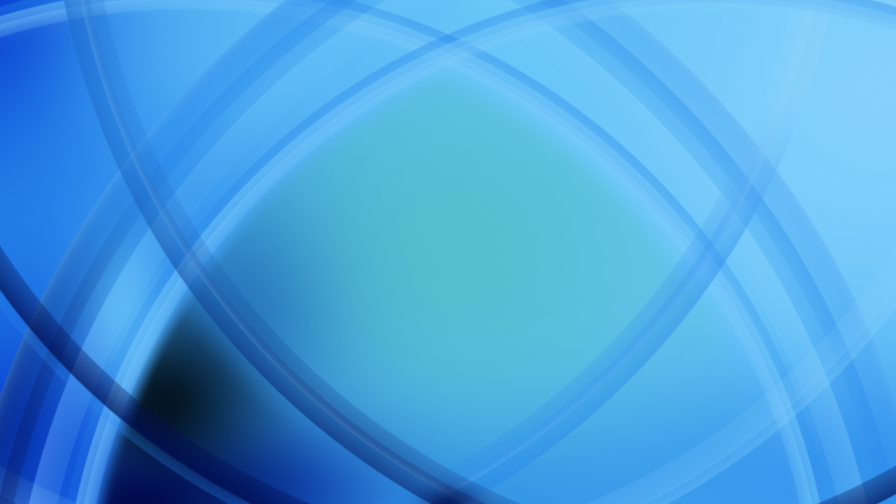
A Shadertoy shader for this background:

```glsl
// Abstract blue background: soft colour glows crossed by translucent curved ribbons.

const float ASPECT = 16.0 / 9.0;
const float EDGE = 0.0025;             // softness of ribbon edges
const float GRAIN = 0.006;             // dither against banding

// Circles carrying the ribbons: centre.xy, radius
const vec3 INNER_ARCH = vec3(1.408, -0.263, 1.273);
const vec3 OUTER_ARCH = vec3(1.625, -0.359, 1.723);
const vec3 VALLEY     = vec3(1.567,  1.284, 1.468);
const vec3 LOW_SWEEP  = vec3(1.119,  1.232, 1.400);

const vec3 SKY   = vec3(0.40, 0.77, 0.97);
const vec3 PALE  = vec3(0.56, 0.83, 0.99);
const vec3 TEAL  = vec3(0.32, 0.75, 0.80);
const vec3 AZURE = vec3(0.15, 0.53, 0.92);
const vec3 ROYAL = vec3(0.03, 0.25, 0.82);
const vec3 NAVY  = vec3(0.00, 0.04, 0.30);
const vec3 ABYSS = vec3(0.01, 0.08, 0.13);

float hash(vec2 p) {
    return fract(sin(dot(p, vec2(12.9898, 78.233))) * 43758.5453);
}

// Elliptical falloff around a centre
float glow(vec2 p, vec2 centre, vec2 size) {
    vec2 q = (p - centre) / size;
    return exp(-dot(q, q));
}

// Depth inside a circle, positive towards its centre
float depth(vec2 p, vec3 circle) {
    return circle.z - length(p - circle.xy);
}

// Translucent band: crisp at both sides, densest at depth 0
float ribbon(float d, float width) {
    float body = smoothstep(-EDGE, EDGE, d) * smoothstep(width + EDGE, width - EDGE, d);
    return body * mix(1.0, 0.45, clamp(d / width, 0.0, 1.0));
}

// Sheen starting at depth 0 and fading inwards
float sheen(float d, float width) {
    return smoothstep(-EDGE, EDGE, d) * exp(-max(d, 0.0) / width);
}

vec3 background(vec2 p) {
    vec3 col = mix(AZURE, SKY, smoothstep(0.05, 1.15, p.x + 0.25 * (p.y - 0.5)));
    col = mix(col, PALE, 0.75 * glow(p, vec2(1.75, 0.82), vec2(0.45, 0.40)));
    col = mix(col, SKY, 0.55 * glow(p, vec2(0.50, 0.90), vec2(0.30, 0.20)));
    col = mix(col, ROYAL, glow(p, vec2(-0.05, 1.02), vec2(0.20, 0.30)));
    col = mix(col, AZURE, 0.75 * glow(p, vec2(1.70, 0.05), vec2(0.55, 0.22)));
    col = mix(col, AZURE, 0.80 * glow(p, vec2(0.95, 0.00), vec2(0.50, 0.20)));
    col = mix(col, ROYAL, 0.95 * glow(p, vec2(0.02, 0.12), vec2(0.24, 0.28)));
    col = mix(col, SKY, 0.75 * glow(p, vec2(0.25, 0.37), vec2(0.09, 0.18)));

    // Teal heart and dark corner, both held inside the inner arches
    float left = smoothstep(-EDGE, 0.04, depth(p, INNER_ARCH) - 0.02);
    vec2 mirrored = vec2(ASPECT - p.x, p.y);
    float right = smoothstep(-EDGE, 0.06, depth(mirrored, INNER_ARCH) - 0.02);
    float heart = glow(p, vec2(0.88, 0.50), vec2(0.46, 0.38));
    col = mix(col, TEAL, 0.95 * heart * left * right);
    col = mix(col, AZURE * 0.75, 0.75 * left * glow(p, vec2(0.46, 0.36), vec2(0.20, 0.24)));
    col = mix(col, ROYAL * 0.8, 0.85 * left * glow(p, vec2(0.52, 0.02), vec2(0.24, 0.14)));
    float corner = 1.0 - smoothstep(-0.06, 0.04, depth(p, VALLEY));
    col = mix(col, ABYSS, left * corner * glow(p, vec2(0.32, 0.20), vec2(0.19, 0.18)));
    col = mix(col, NAVY, left * corner * glow(p, vec2(0.27, 0.00), vec2(0.22, 0.11)));
    return col;
}

// All ribbons of one side; shade is 1 on the dark left, 0 on the light right
vec3 addRibbons(vec3 col, vec2 p, float shade) {
    float low = 1.0 - smoothstep(0.10, 0.75, p.y);
    float inner = depth(p, INNER_ARCH);
    float outer = depth(p, OUTER_ARCH);
    float valley = depth(p, VALLEY);
    float sweep = depth(p, LOW_SWEEP);

    // Outer arch: deep band with a lighter follower
    vec3 deep = mix(AZURE, mix(AZURE, NAVY, low * 0.9), shade);
    col = mix(col, deep, mix(0.30, 0.60, shade) * ribbon(outer, 0.085));
    col = mix(col, deep, 0.35 * ribbon(outer - 0.055, 0.060));
    col = mix(col, PALE, 0.28 * sheen(outer, 0.012));
    col = mix(col, PALE, 0.30 * ribbon(outer - 0.115, 0.055) * (0.4 + 0.6 * low));

    // Inner arch: bright band with a blue lining
    col = mix(col, AZURE, 0.40 * ribbon(inner + 0.030, 0.045) * (1.0 - 0.6 * low));
    col = mix(col, mix(SKY, PALE, 0.5), 0.50 * ribbon(inner + 0.012, 0.040));
    col = mix(col, PALE, 0.30 * sheen(inner - 0.004, 0.018));

    // Valley: two overlapping bands meeting at the bottom
    vec3 fold = mix(AZURE, mix(AZURE, NAVY, 0.2 + 0.6 * low), shade);
    fold = mix(fold, PALE, (1.0 - shade) * smoothstep(0.45, 0.85, p.y));
    col = mix(col, fold, mix(0.45, 0.60, shade) * ribbon(valley, 0.050));
    col = mix(col, fold, 0.40 * ribbon(valley - 0.033, 0.045));
    col = mix(col, PALE, 0.30 * sheen(valley - 0.033, 0.008));

    // Low sweep across the bottom corner
    vec3 tail = mix(PALE, NAVY, shade);
    col = mix(col, tail, mix(0.28, 0.70, shade) * ribbon(sweep - 0.020, 0.050));
    col = mix(col, mix(PALE, AZURE, shade), 0.30 * ribbon(sweep, 0.022));
    return col;
}

void mainImage(out vec4 fragColor, in vec2 fragCoord) {
    vec2 p = fragCoord / iResolution.xy * vec2(ASPECT, 1.0);
    vec3 col = background(p);
    col = addRibbons(col, vec2(ASPECT - p.x, p.y), 0.0);
    col = addRibbons(col, p, 1.0);
    col = mix(col, NAVY, 0.75 * glow(p, vec2(0.89, 0.00), vec2(0.05, 0.03)));
    col += GRAIN * (hash(p) - 0.5);
    fragColor = vec4(clamp(col, 0.0, 1.0), 1.0);
}
```
